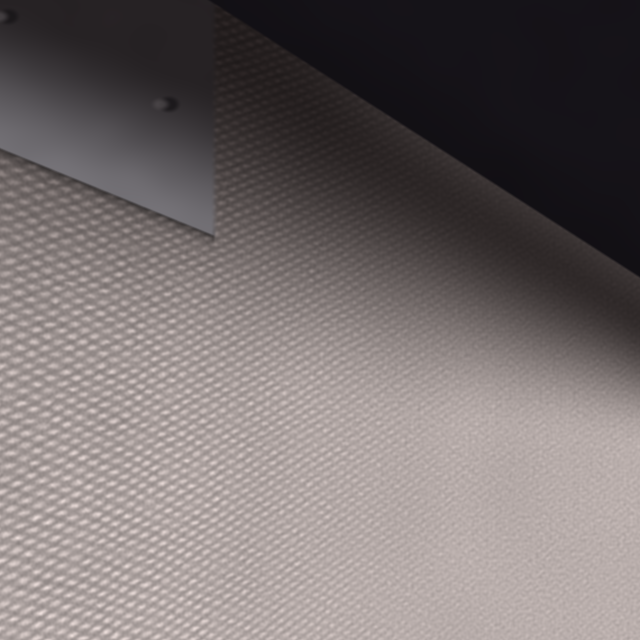
Give the GLSL for this texture, as a Shadertoy shader.

```glsl
// Woven grey-beige fabric with a metal plate in one corner and a dark wall above a slanted edge.
#define ROWS 73.0          // rising thread rows per canvas height
#define COLUMNS 60.0       // falling threads per canvas height
#define ROW_SLOPE 0.54
#define COLUMN_SLOPE 0.72
#define PERSPECTIVE 0.46   // how much the weave tightens to the right
#define WEAVE_DEPTH 0.21   // contrast of the threads
#define WALL_SLOPE 0.643
#define PLATE_SLOPE 0.408
#define FABRIC_LIGHT vec3(0.725, 0.682, 0.672)
#define FABRIC_SHADE vec3(0.140, 0.118, 0.118)
#define WALL_COLOR vec3(0.080, 0.070, 0.090)

const float TAU = 6.2831853;

vec2 hashGradient(vec2 cell) {
    vec2 h = vec2(dot(cell, vec2(127.1, 311.7)), dot(cell, vec2(269.5, 183.3)));
    return 2.0 * fract(sin(h) * 43758.55) - 1.0;
}

float gradientNoise(vec2 p) {
    vec2 i = floor(p), f = fract(p);
    vec2 s = f * f * (3.0 - 2.0 * f);
    vec2 e = vec2(1.0, 0.0);
    float low = mix(dot(hashGradient(i), f), dot(hashGradient(i + e.xy), f - e.xy), s.x);
    float high = mix(dot(hashGradient(i + e.yx), f - e.yx),
                     dot(hashGradient(i + e.xx), f - e.xx), s.x);
    return mix(low, high, s.y);
}

// Two crossing thread directions, bright knots where both rise
float weave(vec2 p, float pixel) {
    vec2 q = p - vec2(0.5);
    float tighten = 1.0 + PERSPECTIVE * q.x;
    vec2 phase = vec2(ROWS * (q.y - ROW_SLOPE * q.x),
                      COLUMNS * (q.y + COLUMN_SLOPE * q.x)) * tighten;
    phase += 0.25 * vec2(gradientNoise(p * 18.0), gradientNoise(p * 18.0 + 31.0));
    phase += 0.12 * gradientNoise(p * 90.0);
    vec2 wave = cos(TAU * phase);
    float rowShare = mix(0.48, 0.62, smoothstep(0.1, 0.5, p.x));
    float knots = rowShare * wave.x + (0.9 - rowShare) * wave.y + 0.28 * wave.x * wave.y;
    return knots * (1.0 - smoothstep(0.25, 0.6, pixel * ROWS));
}

vec3 fabric(vec2 p, float belowWall, float pixel) {
    // Soft shadow that widens to the left
    float reach = mix(0.80, 0.27, p.x);
    float light = smoothstep(0.05, reach, belowWall);
    light += 0.17 * exp(-belowWall / 0.07) * smoothstep(0.35, 0.75, p.x);
    light *= 1.0 - 0.16 * (1.0 - p.x) * smoothstep(-0.2, 0.6, p.y);
    vec3 color = mix(FABRIC_SHADE, FABRIC_LIGHT, light);

    // Threads blur out toward the far right
    float focus = mix(1.0, 0.12, smoothstep(0.1, 0.85, p.x + 0.12 * (0.5 - p.y)));
    float wear = 1.0 + 0.8 * gradientNoise(p * 40.0);
    color *= 1.0 + WEAVE_DEPTH * focus * wear * weave(p, pixel);
    color *= 1.0 + 0.04 * gradientNoise(p * vec2(9.0, 6.0));
    return color * (1.0 + 0.10 * gradientNoise(p * 190.0));
}

// Dark recess beside a small pale head
vec3 addScrew(vec3 color, vec2 q, float pixel) {
    float hole = length((q - vec2(0.006, 0.0)) * vec2(0.9, 1.2)) - 0.013;
    float head = length((q + vec2(0.007, 0.0)) * vec2(0.75, 1.1)) - 0.008;
    float soft = 0.004 + pixel;
    color = mix(color, vec3(0.09, 0.08, 0.09), 0.8 * (1.0 - smoothstep(-soft, soft, hole)));
    return mix(color, vec3(0.32, 0.30, 0.31), 0.7 * (1.0 - smoothstep(-soft, soft, head)));
}

vec3 plate(vec2 p, float aboveEdge, float pixel) {
    float sheen = 1.0 - smoothstep(-0.02, 0.24, aboveEdge);
    vec3 color = mix(vec3(0.148, 0.132, 0.140), vec3(0.46, 0.45, 0.47), sheen);
    color *= 1.0 + 0.05 * gradientNoise(p * vec2(15.0, 20.0));
    for (int i = 0; i < 2; i++) {
        vec2 center = vec2(0.007, 0.974) + float(i) * vec2(0.251, -0.137);
        color = addScrew(color, p - center, pixel);
    }
    return color;
}

void mainImage(out vec4 fragColor, in vec2 fragCoord) {
    vec2 p = fragCoord / iResolution.xy;
    float pixel = 1.0 / iResolution.y;
    float soft = 0.0015 + pixel;

    float belowWall = 1.0 - WALL_SLOPE * (p.x - 0.326) - p.y;
    float aboveEdge = p.y - 0.768 + PLATE_SLOPE * p.x;
    float plateRight = 0.335 - p.x;

    vec3 color = fabric(p, max(belowWall, 0.0), pixel);

    // Thin contact shadow below the plate only
    float underPlate = smoothstep(-soft, soft, plateRight);
    color *= 1.0 - 0.55 * underPlate * exp(-abs(aboveEdge) / 0.008);
    float plateMask = smoothstep(-soft, soft, aboveEdge)
                    * smoothstep(-2.0 * soft, 2.0 * soft, plateRight);
    color = mix(color, plate(p, aboveEdge, pixel), plateMask);

    // Wall, a touch darker where it meets the fabric
    vec3 wall = WALL_COLOR * (0.88 + 0.16 * smoothstep(0.0, 0.15, -belowWall));
    wall *= 1.0 + 0.06 * gradientNoise(p * 12.0);
    color = mix(color, wall, smoothstep(-soft, soft, -belowWall));

    fragColor = vec4(color, 1.0);
}
```
